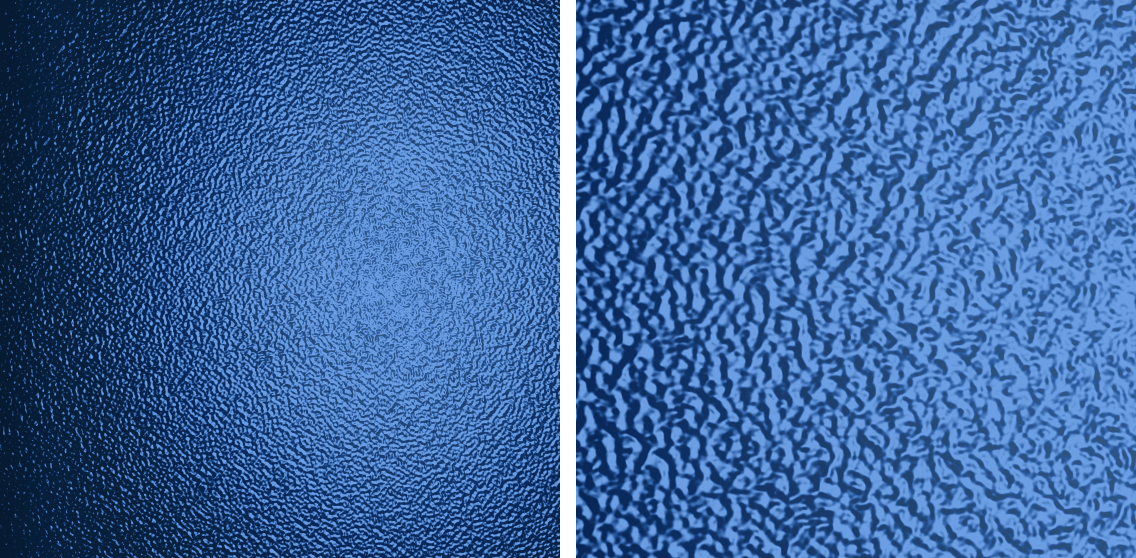
Left: the whole. Right: its middle third, enlarged.
This texture is drawn by a Shadertoy shader. Its source:

```glsl
// Pebbled blue glass lit by one soft lamp to the right of the middle.
// A noise height field gives each point a slope; the slope bends the view ray,
// and the bent ray's distance to the lamp picks a shade from a blue ramp.

const vec2  LAMP_POSITION = vec2(0.71, 0.51);
const vec2  LAMP_SQUASH   = vec2(1.0, 0.82);
const float LAMP_INNER    = 0.06;
const float LAMP_OUTER    = 0.63;
const float PEBBLE_SCALE  = 142.0;
const float BEND          = 0.31;
const int   SAMPLES       = 2;

const vec3 NIGHT = vec3(0.026, 0.120, 0.230);
const vec3 NAVY  = vec3(0.030, 0.155, 0.360);
const vec3 SLATE = vec3(0.200, 0.350, 0.510);
const vec3 AZURE = vec3(0.140, 0.330, 0.600);
const vec3 GLOW  = vec3(0.420, 0.620, 0.890);

// Two random values per lattice point
vec2 hash22(vec2 p) {
    vec3 q = fract(p.xyx * vec3(0.1031, 0.1030, 0.0973));
    q += dot(q, q.yzx + 33.33);
    return fract((q.xx + q.yz) * q.zy);
}

// Dot product of a lattice point's random direction with the offset to it
float cornerSlope(vec2 corner, vec2 offset) {
    return dot(normalize(hash22(corner) - 0.4999), offset);
}

float gradientNoise(vec2 p) {
    vec2 cell = floor(p);
    vec2 f = p - cell;
    vec2 u = f * f * f * (f * (f * 6.0 - 15.0) + 10.0);
    vec2 e = vec2(1.0, 0.0);
    float low  = mix(cornerSlope(cell, f), cornerSlope(cell + e.xy, f - e.xy), u.x);
    float high = mix(cornerSlope(cell + e.yx, f - e.yx), cornerSlope(cell + e.xx, f - e.xx), u.x);
    return mix(low, high, u.y);
}

// Large pebbles plus a finer, turned layer
float glassHeight(vec2 p) {
    const mat2 turn = mat2(0.8, 0.6, -0.6, 0.8);
    vec2 q = turn * p + 200.0;
    return gradientNoise(q) + 0.2 * gradientNoise(turn * q * 1.6 + 37.0);
}

vec2 glassSlope(vec2 p, float stepSize) {
    float here = glassHeight(p);
    float dx = glassHeight(p + vec2(stepSize, 0.0)) - here;
    float dy = glassHeight(p + vec2(0.0, stepSize)) - here;
    return vec2(dx, dy) / stepSize;
}

// Unlit colour: grey-blue by the lamp, nearly black far away
vec3 shadeColor(float lampDistance) {
    vec3 shade = mix(NAVY, NIGHT, smoothstep(0.32, 0.62, lampDistance));
    return mix(SLATE, shade, smoothstep(0.04, 0.42, lampDistance));
}

vec3 lightRamp(vec3 shade, float light) {
    vec3 color = mix(shade, AZURE, smoothstep(0.0, 0.45, light));
    return mix(color, GLOW, smoothstep(0.2, 0.95, light));
}

vec3 glassColor(vec2 uv, vec2 p) {
    // Slopes vary a little in broad patches
    float patchiness = 1.0 + 0.18 * gradientNoise(p * 9.0 + 50.0);
    vec2 slope = glassSlope(p * PEBBLE_SCALE, 0.2) * BEND * patchiness;

    // Look up the lamp along the bent ray
    vec2 toLamp = (uv - LAMP_POSITION) * LAMP_SQUASH;
    float light = 1.0 - smoothstep(LAMP_INNER, LAMP_OUTER, length(toLamp + slope));
    vec3 color = lightRamp(shadeColor(length(toLamp)), light);

    // Darken slightly towards the left edge
    return color * mix(0.85, 1.0, smoothstep(0.0, 0.1, uv.x));
}

void mainImage(out vec4 fragColor, in vec2 fragCoord) {
    // Average a small grid of samples to smooth the edges
    vec3 sum = vec3(0.0);
    for (int i = 0; i < SAMPLES * SAMPLES; i++) {
        vec2 grid = vec2(i % SAMPLES, i / SAMPLES) + 0.5;
        vec2 point = fragCoord + grid / float(SAMPLES) - 0.5;
        sum += glassColor(point / iResolution.xy, point / iResolution.y);
    }
    fragColor = vec4(sum / float(SAMPLES * SAMPLES), 1.0);
}
```
